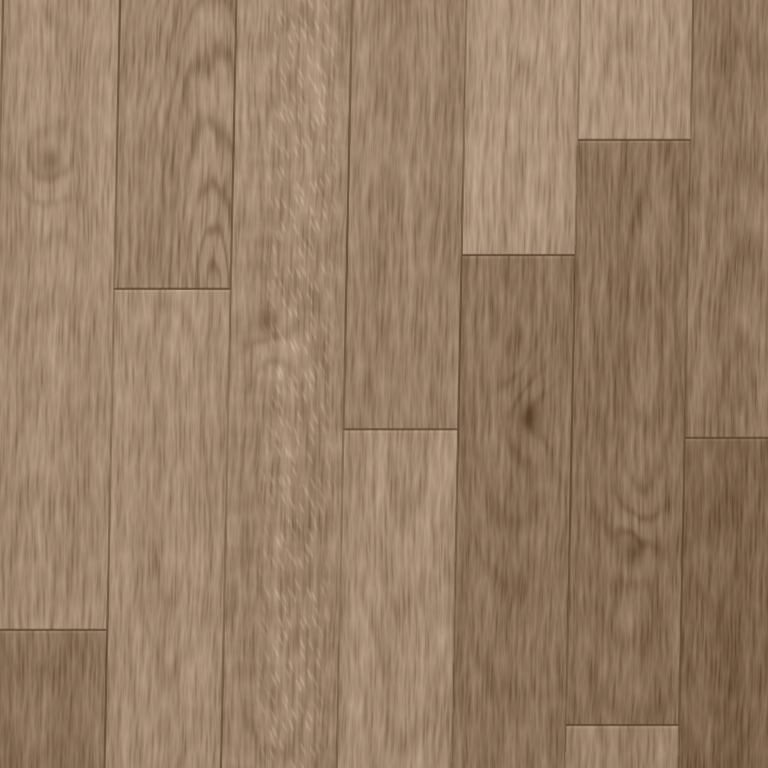
A three.js fragment shader for this texture:

```glsl
varying vec2 vUv;

const float PITCH = 0.1495;      // plank width
const float ORIGIN = 0.004;      // first seam at the top edge
const float LEAN = 0.020;        // sideways drift of the seams, top to bottom
const float BOW = 0.006;         // slight widening toward the middle
const float SEAM = 0.0013;       // half width of the gaps
const float RINGS = 46.0;        // growth ring density
const float OFF = -9.0;          // marks a plank without the feature
const vec3 UMBER = vec3(0.41, 0.31, 0.22);
const vec3 SAND = vec3(0.80, 0.70, 0.61);
const vec3 GAP = vec3(0.33, 0.25, 0.18);

// One entry per column: columns 0-3, then 4-6
const vec4 JOINT_A = vec4(0.180, 0.624, OFF, 0.441);
const vec4 JOINT_B = vec4(0.668, 0.818, 0.430, OFF);
const vec4 UPPER_A = vec4(0.56, 0.43, 0.50, 0.46);
const vec4 UPPER_B = vec4(0.65, 0.65, 0.38, 0.0);
const vec4 LOWER_A = vec4(0.34, 0.57, 0.50, 0.59);
const vec4 LOWER_B = vec4(0.34, 0.33, 0.22, 0.0);
const vec4 KNOT_X_A = vec4(0.42, 0.0, 0.32, 0.0);
const vec4 KNOT_X_B = vec4(0.62, 0.58, 0.0, 0.0);
const vec4 KNOT_Y_A = vec4(0.790, OFF, 0.583, OFF);
const vec4 KNOT_Y_B = vec4(0.456, 0.281, OFF, OFF);
const float LAST_JOINT = 0.056;  // second joint of column 5

float pick(vec4 a, vec4 b, float k) {
  vec4 i = vec4(0.0, 1.0, 2.0, 3.0);
  return dot(a, 1.0 - step(0.5, abs(i - k)))
       + dot(b, 1.0 - step(0.5, abs(i + 4.0 - k)));
}

float hash(vec2 p) {
  return fract(sin(dot(p, vec2(127.1, 311.7))) * 43758.5);
}

float waves(vec2 p) {
  float sum = 0.0, amp = 0.5;
  for (int i = 0; i < 4; i++) {
    sum += amp * sin(p.x + 1.7 * sin(p.y));
    p = mat2(1.6, 1.2, -1.2, 1.6) * p + 1.3;
    amp *= 0.5;
  }
  return sum;
}

// Distance to the nearest scattered point
float cellular(vec2 p) {
  vec2 cell = floor(p), f = fract(p);
  float d = 2.0;
  for (int y = -1; y <= 1; y++) {
    for (int x = -1; x <= 1; x++) {
      vec2 g = vec2(float(x), float(y));
      vec2 o = vec2(hash(cell + g), hash(cell + g + 57.3));
      d = min(d, length(g + o - f));
    }
  }
  return d;
}

float gapLine(float d) {
  return 1.0 - smoothstep(SEAM * 0.4, SEAM * 1.8, abs(d));
}

void main() {
  vec2 uv = vUv;

  // Plank layout
  float u = (uv.x + LEAN * (1.0 - uv.y) - ORIGIN - BOW * sin(3.1416 * uv.x)) / PITCH;
  float column = clamp(floor(u), 0.0, 6.0);
  float f = u - column;
  float joint = pick(JOINT_A, JOINT_B, column);
  float isTwo = 1.0 - step(0.5, abs(column - 2.0));
  float isFive = 1.0 - step(0.5, abs(column - 5.0));
  float upper = step(joint, uv.y);
  float tail = isFive * (1.0 - step(LAST_JOINT, uv.y));
  float tone = mix(pick(LOWER_A, LOWER_B, column), pick(UPPER_A, UPPER_B, column), upper);
  tone += 0.17 * tail;
  vec2 id = vec2(column, upper - tail);
  vec2 seed = vec2(hash(id + 3.0), hash(id + 11.0));
  float bold = upper * (1.0 - step(0.5, abs(column - 1.0)));

  // Knots bend the grain around them
  vec2 k = vec2(f - pick(KNOT_X_A, KNOT_X_B, column),
                (uv.y - pick(KNOT_Y_A, KNOT_Y_B, column)) * 5.0);
  float halo = exp(-12.0 * dot(k, k));

  // Cathedral rings
  float centre = mix(0.25 + 0.5 * seed.x, 0.85, bold);
  vec2 q = vec2(f - centre, (uv.y - mix(0.15, 0.85, seed.y)) * 1.2);
  float r = length(q) + 0.06 * waves(vec2(f * 5.0, uv.y * 9.0) + seed * 20.0) + 0.25 * halo;
  float ring = pow(0.5 + 0.5 * sin(r * RINGS * (1.0 + 0.5 * bold)), 3.0) - 0.31;
  float figure = (0.07 + 0.08 * seed.x + 0.12 * bold) * exp(-1.5 * abs(q.x)) + 0.1 * halo;

  // Fibres and pores
  vec2 g = vec2(u * PITCH + 0.004 * waves(vec2(f * 3.0, uv.y * 8.0) + seed * 9.0), uv.y) + seed * 5.0;
  float fibre = cellular(g * vec2(150.0, 9.0));
  float fine = cellular(g * vec2(240.0, 32.0));
  float streak = waves(g * vec2(75.0, 4.0));
  tone += 0.22 * (fibre - 0.45) + 0.20 * (fine - 0.45) + 0.07 * streak - figure * ring;
  tone -= 0.07 * (1.0 - smoothstep(0.08, 0.3, fibre));
  tone -= exp(-110.0 * dot(k, k)) * (0.2 + 0.4 * fine);

  // Pale flecks and cross ripple on the figured column
  float fleck = cellular(vec2(uv.x * 110.0 + uv.y * 45.0, uv.y * 28.0));
  float band = smoothstep(0.2, 0.45, f) * (1.0 - smoothstep(0.75, 1.0, f));
  tone += isTwo * band * 0.16 * (1.0 - smoothstep(0.1, 0.32, fleck));
  tone += isTwo * 0.05 * waves(vec2(f * 4.0, uv.y * 85.0));

  // Uneven room light
  vec2 lamp = (uv - vec2(0.32, 0.92)) * vec2(4.0, 2.5);
  tone += 0.09 * exp(-dot(lamp, lamp)) + 0.03 * (uv.y - uv.x);

  // Gaps with a pale lower lip at the end joints
  float side = abs(fract(u + 0.5) - 0.5) * PITCH;
  float end = uv.y - joint;
  float lastEnd = mix(1.0, uv.y - LAST_JOINT, isFive);
  float lip = max(gapLine(end + 0.003), gapLine(lastEnd + 0.003));
  float gap = max(gapLine(side) * (0.5 + 0.2 * sin(uv.y * 7.0 + u)),
                  0.7 * max(gapLine(end), gapLine(lastEnd)));
  vec3 wood = mix(UMBER, SAND, clamp(tone + 0.08 * lip, -0.15, 1.1));
  gl_FragColor = vec4(mix(wood, GAP, gap), 1.0);
}
```
